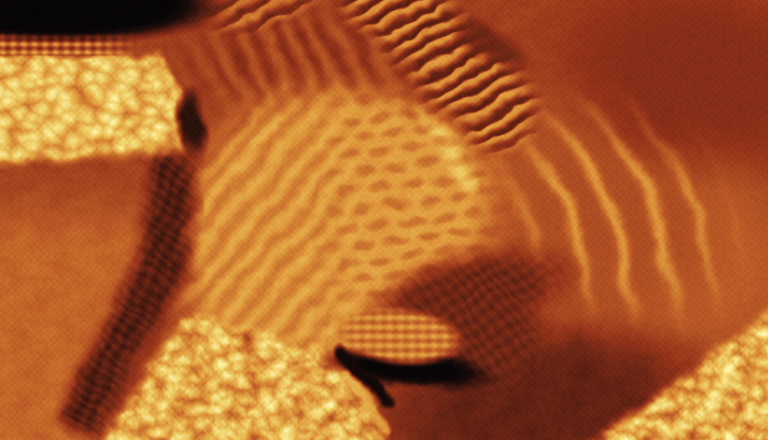
A WebGL 1 fragment shader for this texture:

```glsl
precision highp float;
// Molten amber relief: ridged and scaled plates, pale crusts and charred hollows.
uniform vec2 u_resolution;

vec2 hash2(vec2 p) {
  return fract(sin(vec2(dot(p, vec2(127.1, 311.7)), dot(p, vec2(269.5, 183.3)))) * 4375.85);
}

// Distance to the nearest scattered cell centre
float cellular(vec2 p) {
  vec2 base = floor(p), f = fract(p);
  float nearest = 2.0;
  for (int j = -1; j <= 1; j++)
    for (int i = -1; i <= 1; i++) {
      vec2 cell = vec2(float(i), float(j));
      nearest = min(nearest, length(cell + hash2(base + cell) - f));
    }
  return nearest;
}

// Layered, rotated sines, about -1 to 1
float waves(vec2 p) {
  float sum = 0.0, amp = 0.5;
  for (int i = 0; i < 4; i++) {
    sum += amp * sin(p.x + 1.3 * sin(p.y)) * cos(p.y * 0.8);
    p = mat2(1.5, 1.1, -1.1, 1.5) * p + 2.7;
    amp *= 0.6;
  }
  return sum;
}

float blob(vec2 p, vec2 c, vec2 r, float angle, float soft) {
  p -= c;
  float s = sin(angle), k = cos(angle);
  p = vec2(k * p.x + s * p.y, k * p.y - s * p.x) / r;
  return 1.0 - smoothstep(1.0 - soft, 1.0 + soft, length(p));
}

float stroke(vec2 p, vec2 a, vec2 b, float inner, float outer) {
  vec2 d = b - a;
  float h = clamp(dot(p - a, d) / dot(d, d), 0.0, 1.0);
  return 1.0 - smoothstep(inner, outer, length(p - a - d * h));
}

vec3 ramp(float t) {
  vec3 c = mix(vec3(0.02, 0.015, 0.02), vec3(0.11, 0.05, 0.04), clamp(t / 0.14, 0.0, 1.0));
  c = mix(c, vec3(0.35, 0.12, 0.07), clamp((t - 0.14) / 0.16, 0.0, 1.0));
  c = mix(c, vec3(0.58, 0.20, 0.10), clamp((t - 0.30) / 0.15, 0.0, 1.0));
  c = mix(c, vec3(0.74, 0.36, 0.15), clamp((t - 0.45) / 0.15, 0.0, 1.0));
  c = mix(c, vec3(0.87, 0.59, 0.23), clamp((t - 0.60) / 0.15, 0.0, 1.0));
  c = mix(c, vec3(0.93, 0.79, 0.38), clamp((t - 0.75) / 0.13, 0.0, 1.0));
  return mix(c, vec3(0.99, 0.95, 0.66), clamp((t - 0.88) / 0.14, 0.0, 1.0));
}

void main() {
  vec2 p = gl_FragCoord.xy / u_resolution.y;
  vec2 w = p + 0.014 * vec2(waves(p * 22.0), waves(p.yx * 24.0 + 4.0));
  float rough = waves(p * 50.0);
  float crust = 0.97 - 0.3 * cellular(w * vec2(28.0, 34.0)) + 0.1 * rough;
  float t = 0.49 + 0.025 * rough;

  // Red slopes on the right with long curved ridges
  t = mix(t, 0.6, blob(w, vec2(1.46, 0.48), vec2(0.40, 0.22), -0.5, 0.5));
  t = mix(t, 0.41, blob(w, vec2(1.60, 0.83), vec2(0.30, 0.18), -0.2, 0.5));
  float bend = w.x + 0.5 * w.y + 0.5 * (w.y - 0.6) * (w.y - 0.6);
  float ridge = pow(0.5 + 0.5 * sin(bend * 66.0 + 2.0 * waves(p * 5.0)), 3.0);
  t += (0.2 * ridge - 0.06) * blob(w, vec2(1.40, 0.52), vec2(0.24, 0.19), -0.7, 0.5);
  float folds = sin((w.x + 0.5 * w.y) * 108.0 + waves(p * 9.0));
  t += 0.07 * folds * blob(w, vec2(0.69, 0.86), vec2(0.24, 0.11), 0.0, 0.5);

  // Amber plate: diagonal ridges, then rows of scales
  float plate = max(blob(w, vec2(0.69, 0.43), vec2(0.28, 0.36), 0.0, 0.22),
                    blob(w, vec2(0.83, 0.58), vec2(0.30, 0.21), -0.3, 0.25));
  t = mix(t, 0.73 + 0.025 * rough, plate);
  float diagonal = sin((w.x * 0.76 - w.y * 0.65) * 128.0);
  t += 0.055 * diagonal * plate * (1.0 - smoothstep(0.68, 0.88, p.x));
  vec2 scale = vec2(w.x, w.y - 0.12 * w.x) / vec2(0.072, 0.041);
  scale.x += 0.5 * mod(floor(scale.y), 2.0);
  vec2 cell = fract(scale) - 0.5;
  float dip = blob(cell, vec2(0.0, -0.05), vec2(0.34, 0.27), 0.0, 0.6);
  t += (0.035 - 0.11 * dip) * plate * smoothstep(0.66, 0.86, p.x);
  t += 0.12 * stroke(w, vec2(0.96, 0.76), vec2(1.07, 0.58), 0.0, 0.03);

  // Slanted steps crossing the top
  float tread = fract((w.y - 0.48 * w.x) / 0.039);
  float steps = 0.28 + 0.5 * smoothstep(0.1, 0.7, tread) * (1.0 - smoothstep(0.8, 1.0, tread));
  float band = stroke(w, vec2(0.86, 1.03), vec2(1.13, 0.75), 0.05, 0.12);
  band = max(band, 0.7 * blob(p, vec2(0.60, 0.99), vec2(0.12, 0.05), 0.3, 0.4));
  t = mix(t, steps + 0.04 * rough, 0.85 * band);
  t = mix(t, 0.32, 0.8 * blob(w, vec2(1.11, 0.90), vec2(0.08, 0.035), -0.6, 0.5));

  // Left field and its dark, pitted border
  float field = 1.0 - smoothstep(0.34, 0.42, w.x + 0.45 * max(0.38 - w.y, 0.0));
  field *= 1.0 - smoothstep(0.60, 0.66, w.y);
  t = mix(t, 0.62 + 0.03 * rough - 0.12 * smoothstep(0.42, 0.62, p.y), field);
  float pits = 0.27 + 0.06 * sin(w.x * 190.0 + w.y * 80.0) * sin(w.y * 170.0) + 0.04 * rough;
  float border = max(stroke(w, vec2(0.39, 0.60), vec2(0.37, 0.40), 0.02, 0.085),
                     stroke(w, vec2(0.37, 0.40), vec2(0.19, 0.06), 0.02, 0.08));
  t = mix(t, pits, 0.95 * border);

  // Pale slab below a black lip and a ticked rim
  float slab = smoothstep(0.615, 0.655, w.y - 0.06 * p.x) * (1.0 - smoothstep(0.865, 0.89, w.y));
  slab *= 1.0 - smoothstep(0.40, 0.425, w.x + 0.5 * max(w.y - 0.78, 0.0));
  t = mix(t, crust, slab);
  float rim = smoothstep(0.87, 0.88, p.y) * (1.0 - smoothstep(0.20, 0.34, p.x));
  t = mix(t, 0.58 + 0.12 * sin(p.y * 330.0) + 0.08 * sin(p.x * 260.0), rim);
  t = mix(t, 0.01, blob(p, vec2(0.08, 1.0), vec2(0.38, 0.085), -0.04, 0.22));
  t = mix(t, 0.18, blob(w, vec2(0.435, 0.72), vec2(0.025, 0.065), 0.1, 0.5));

  // Deep shade and crusts along the bottom
  t = mix(t, 0.32 + 0.03 * rough, blob(w, vec2(1.22, 0.08), vec2(0.32, 0.14), 0.15, 0.5));
  float heap = 1.0 - smoothstep(-0.02, 0.02, w.y - 0.28 + 0.25 * abs(w.x - 0.44));
  heap *= smoothstep(-0.02, 0.02, w.x - 0.23 - 0.65 * w.y);
  heap *= 1.0 - smoothstep(-0.02, 0.03, w.x - 0.87 + 0.5 * w.y);
  t = mix(t, crust - 0.04 + 0.08 * rough, heap);
  float corner = smoothstep(-0.03, 0.03, 0.72 * (w.x - 1.45) - w.y + 0.07);
  t = mix(t, crust - 0.03 + 0.1 * rough, corner);

  // Hooded hollow with a glowing banded lens
  float hood = max(blob(w, vec2(1.06, 0.32), vec2(0.21, 0.085), 0.3, 0.4),
                   blob(w, vec2(1.09, 0.25), vec2(0.13, 0.13), 0.0, 0.4));
  t = mix(t, 0.35 + 0.045 * sin(w.x * 170.0) * sin(w.y * 190.0 + w.x * 60.0), hood);
  t = mix(t, 0.02, blob(w, vec2(0.93, 0.165), vec2(0.165, 0.04), -0.12, 0.4));
  float lens = blob(p, vec2(0.91, 0.235), vec2(0.13, 0.06), -0.1, 0.22);
  t = mix(t, 0.68 + 0.07 * sin(p.y * 300.0) + 0.03 * sin(p.x * 250.0), lens);
  t = mix(t, 0.08, stroke(w, vec2(0.78, 0.20), vec2(0.88, 0.09), 0.005, 0.025));
  t = mix(t, 0.82, 0.8 * stroke(w, vec2(0.79, 0.15), vec2(0.88, 0.02), 0.003, 0.02));

  // Fine woven grain
  t += 0.012 * sin(p.x * 420.0) * sin(p.y * 420.0) + 0.03 * (0.5 - cellular(p * 85.0));
  gl_FragColor = vec4(ramp(t), 1.0);
}
```
